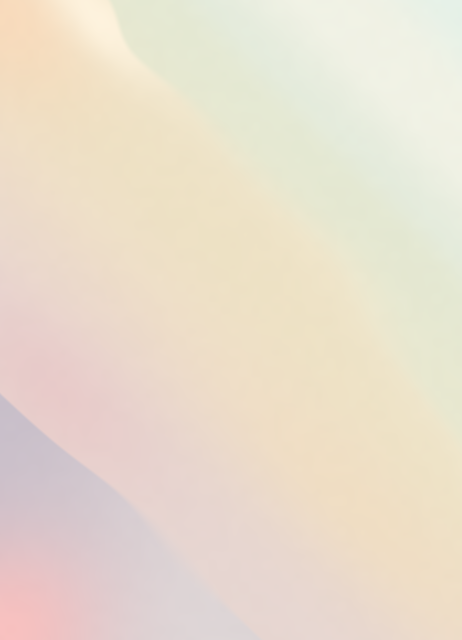
Give the GLSL for this background, as a Shadertoy shader.

```glsl
// Soft pastel sheets of light folding diagonally from mint through cream to mauve.

const float ASPECT = 0.7227;

// Sine-free hash and smooth value noise
float hash(vec2 p) {
    vec3 a = fract(vec3(p.xyx) * 0.1031);
    a += dot(a, a.yzx + 33.33);
    return fract((a.x + a.y) * a.z);
}

float valueNoise(vec2 p) {
    vec2 cell = floor(p);
    vec2 f = fract(p);
    f = f * f * (3.0 - 2.0 * f);
    float low = mix(hash(cell), hash(cell + vec2(1, 0)), f.x);
    float high = mix(hash(cell + vec2(0, 1)), hash(cell + vec2(1, 1)), f.x);
    return mix(low, high, f.y);
}

// x runs down the diagonal, y runs across it
vec2 toDiagonal(vec2 p) {
    return vec2(p.x - p.y, p.x + p.y) * 0.7071;
}

float bump(float x, float center, float width) {
    float d = (x - center) / width;
    return exp(-d * d);
}

float glow(vec2 p, vec2 center, vec2 radii) {
    vec2 d = toDiagonal(p - center) / radii;
    return exp(-dot(d, d));
}

// Signed offsets from the two folds: positive lies inside the sheet
float mintFold(vec2 p) {
    float v = 1.0 - p.y;
    float edge = 0.177 + 0.79 * v - 0.035 * bump(v, 0.08, 0.06)
               + 0.045 * bump(v, 0.41, 0.11);
    return (p.x - edge) * 0.78;
}

float mauveFold(vec2 p) {
    float edge = 0.615 + 0.94 * p.x - 0.02 * bump(p.x, 0.2, 0.09);
    return (1.0 - p.y - edge) * 0.73;
}

// Central sheet: warm cream with peach, rose and amber glows
vec3 creamSheet(vec2 p, float s, float rimDistance) {
    vec3 col = mix(vec3(0.903, 0.838, 0.818), vec3(0.930, 0.862, 0.790),
                   smoothstep(0.48, 0.76, s));
    col = mix(col, vec3(0.932, 0.883, 0.770), smoothstep(0.68, 0.96, s));
    col = mix(col, vec3(0.912, 0.788, 0.785), 0.85 * glow(p, vec2(0.08, 0.39), vec2(0.20, 0.10)));
    col = mix(col, vec3(0.943, 0.870, 0.757), 0.75 * glow(p, vec2(0.55, 0.22), vec2(0.26, 0.075)));
    col = mix(col, vec3(0.975, 0.852, 0.730), 0.95 * glow(p, vec2(0.01, 0.99), vec2(0.17, 0.13)));
    float rim = exp(-abs(rimDistance) / 0.045);
    col = mix(col, vec3(0.937, 0.910, 0.815), 0.75 * rim);
    float shine = glow(p, vec2(0.155, 0.97), vec2(0.125, 0.043));
    return mix(col, vec3(0.997, 0.952, 0.870), shine);
}

// Upper sheet: sage, then mint, then a milky band
vec3 mintSheet(float s) {
    vec3 col = mix(vec3(0.908, 0.908, 0.815), vec3(0.895, 0.910, 0.825),
                   smoothstep(1.08, 1.26, s));
    col = mix(col, vec3(0.895, 0.921, 0.862), smoothstep(1.25, 1.34, s));
    col = mix(col, vec3(0.942, 0.947, 0.897), smoothstep(1.32, 1.47, s));
    return mix(col, vec3(0.900, 0.945, 0.908), smoothstep(1.55, 1.71, s));
}

// Lower sheet: cool mauve with a rose corner
vec3 mauveSheet(vec2 p) {
    float fade = smoothstep(0.0, 0.48, p.x + 0.45 * (0.38 - p.y));
    vec3 col = mix(vec3(0.785, 0.748, 0.790), vec3(0.865, 0.835, 0.838), fade);
    return mix(col, vec3(0.970, 0.755, 0.750), glow(p, vec2(0.01, 0.01), vec2(0.15)));
}

void mainImage(out vec4 fragColor, in vec2 fragCoord) {
    vec2 p = fragCoord / iResolution.xy * vec2(ASPECT, 1.0);
    float pixel = 1.0 / iResolution.y;
    float v = 1.0 - p.y;

    // Broad ripples follow the diagonal
    float ripple = valueNoise(toDiagonal(p) * vec2(3.0, 14.0) + 20.0) - 0.5;
    float s = p.x + p.y + 0.025 * ripple;

    // Fold edges vary from crisp to diffuse along their length
    float mintEdge = mintFold(p);
    float mintSoft = pixel + 0.003 + 0.035 * smoothstep(0.05, 0.32, v)
                   - 0.022 * smoothstep(0.48, 0.62, v);
    float mauveEdge = mauveFold(p);
    float mauveSoft = pixel + 0.001 + 0.022 * bump(p.x, 0.28, 0.06);

    vec3 col = creamSheet(p, s, mintEdge);
    col = mix(col, mintSheet(s), smoothstep(-mintSoft, mintSoft, mintEdge));
    col = mix(col, mauveSheet(p), smoothstep(-mauveSoft, mauveSoft, mauveEdge));

    // Faint mottling
    col += 0.006 * (valueNoise(p * 60.0) - 0.5) + 0.006 * ripple;
    fragColor = vec4(clamp(col, 0.0, 1.0), 1.0);
}
```
